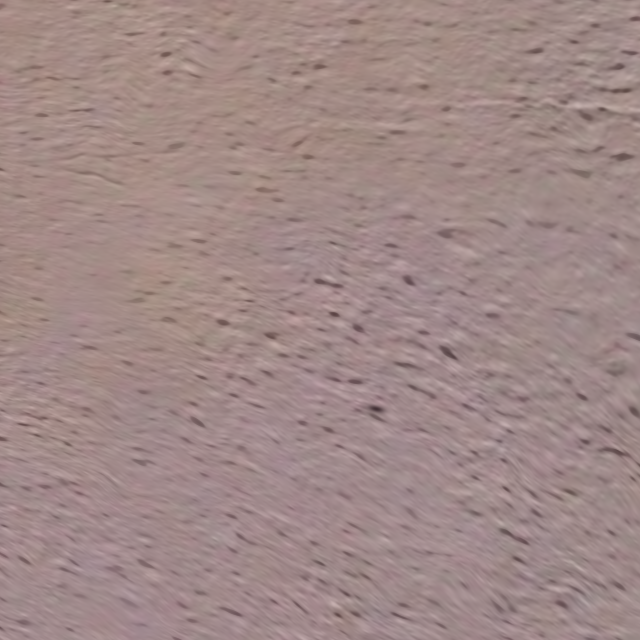
Write a three.js fragment shader that draws this texture.

```glsl
varying vec2 vUv;

const vec3 WARM_PLASTER = vec3(0.645, 0.548, 0.521);
const vec3 MAUVE_PLASTER = vec3(0.627, 0.537, 0.546);
const vec3 GREY_PLASTER = vec3(0.606, 0.537, 0.531);
const vec3 PIT_COLOR = vec3(0.22, 0.15, 0.17);

vec3 hash3(vec2 cell) {
  vec3 q = fract(cell.xyx * vec3(0.1031, 0.1030, 0.0973));
  q += dot(q, q.yxz + 33.33);
  return fract((q.xxy + q.yzz) * q.zyx);
}

// Cellular noise: one signed soft bump scattered in each cell
float bumps(vec2 p) {
  vec2 cell = floor(p);
  float sum = 0.0;
  for (int j = -1; j <= 1; j++) {
    for (int i = -1; i <= 1; i++) {
      vec2 id = cell + vec2(float(i), float(j));
      vec3 rnd = hash3(id);
      vec2 d = p - id - rnd.xy;
      sum += (rnd.z * 2.0 - 1.0) * exp(-6.0 * dot(d, d));
    }
  }
  return sum;
}

// Height difference towards the light, in cell space
float relief(vec2 p, vec2 lightStep) {
  return bumps(p) - bumps(p + lightStep);
}

// Trowel direction: level at the top, falling to the right lower down
vec2 trowelFlow(vec2 uv) {
  float slope = mix(0.56, 0.06, smoothstep(0.0, 1.0, uv.y));
  vec2 wander = vec2(bumps(uv * 9.0 + 3.7), bumps(uv * 11.0 + 21.3));
  return vec2(uv.x, uv.y + slope * (uv.x - 0.5)) + wander * vec2(0.010, 0.012);
}

// Bowed line with a lit upper edge and a shaded lower edge
float crease(vec2 uv, vec2 a, vec2 b, float bow, float width) {
  float t = (uv.x - a.x) / (b.x - a.x);
  float wobble = 0.006 * bumps(uv * vec2(28.0, 6.0) + a * 40.0);
  float line = mix(a.y, b.y, t) + bow * 4.0 * t * (1.0 - t) + wobble;
  float s = (uv.y - line) / width;
  float ends = smoothstep(0.0, 0.2, t) * (1.0 - smoothstep(0.8, 1.0, t));
  float broken = 0.7 + 0.8 * bumps(uv * vec2(24.0, 12.0) + 8.0);
  return (s + 0.25) * exp(-s * s) * ends * broken;
}

// Soft elongated spot
float spot(vec2 uv, vec2 center, vec2 radius, float slope) {
  vec2 d = uv - center;
  d.y += slope * d.x;
  d /= radius;
  return exp(-dot(d, d));
}

// Rougher and smoother areas of the wall
float roughness(vec2 uv) {
  float patches = 0.88 + 0.5 * bumps(uv * 4.0 + 5.1) + 0.35 * bumps(uv * 9.0 + 1.9);
  float center = 0.35 * spot(uv, vec2(0.62, 0.48), vec2(0.35, 0.16), 0.4);
  float topRight = 0.25 * spot(uv, vec2(0.8, 0.9), vec2(0.3, 0.12), 0.0);
  float smoothBand = 0.45 * spot(uv, vec2(0.75, 0.70), vec2(0.4, 0.07), 0.0);
  float smoothLeft = 0.3 * spot(uv, vec2(0.28, 0.65), vec2(0.18, 0.3), 0.0);
  return clamp(patches + center + topRight - smoothBand - smoothLeft, 0.35, 1.5);
}

// Broad tint: warm above, mauve below, greyer to the right
vec3 wallTint(vec2 uv) {
  float drift = 0.22 * bumps(uv * 3.0 + 2.4) + 0.18 * bumps(uv * 8.0 + 6.2);
  float warm = smoothstep(0.35, 0.8, uv.y - 0.16 * (uv.x - 0.5) + drift);
  vec3 tint = mix(MAUVE_PLASTER, WARM_PLASTER, warm);
  float grey = smoothstep(0.35, 1.1, uv.x + drift);
  tint = mix(tint, GREY_PLASTER, grey * 0.6);
  tint += vec3(0.014, -0.008, 0.006) * bumps(uv * vec2(26.0, 34.0) + 9.0);
  tint += vec3(0.004, 0.0, -0.016) * bumps(uv * 17.0 + 14.0);
  return tint;
}

void main() {
  vec2 uv = vUv;
  vec2 flow = trowelFlow(uv);

  // Layered plaster relief
  float coarse = relief(flow * vec2(30.0, 66.0), vec2(-0.16, 0.38));
  float medium = relief(flow * vec2(54.0, 104.0) + 17.0, vec2(-0.14, 0.38));
  float fine = relief(flow * vec2(92.0, 180.0) + 41.0, vec2(-0.1, 0.4));
  float shade = 0.072 * coarse + 0.062 * medium + 0.036 * fine;
  shade -= 0.10 * smoothstep(0.3, 0.9, -coarse - 0.4 * medium);
  shade *= roughness(uv);
  shade += 0.016 * bumps(flow * vec2(12.0, 22.0)) + 0.014 * bumps(uv * 5.0 + 7.0);

  // Trowel ridges and hairline cracks
  shade += 0.15 * crease(uv, vec2(0.56, 0.828), vec2(1.08, 0.815), 0.014, 0.006);
  shade += 0.08 * crease(uv, vec2(0.40, 0.795), vec2(0.70, 0.79), 0.008, 0.006);
  shade -= 0.12 * crease(uv, vec2(-0.05, 0.735), vec2(0.31, 0.762), 0.004, 0.004);
  shade -= 0.11 * crease(uv, vec2(0.08, 0.74), vec2(0.21, 0.705), 0.0, 0.004);
  shade += 0.09 * crease(uv, vec2(0.28, 0.47), vec2(0.60, 0.35), 0.010, 0.006);

  vec3 color = wallTint(uv) + shade * vec3(1.0, 1.0, 0.98);

  // Small deep pit with a lit lower lip
  color += 0.09 * spot(uv, vec2(0.612, 0.349), vec2(0.014, 0.005), 0.5);
  color = mix(color, PIT_COLOR, 0.9 * spot(uv, vec2(0.588, 0.361), vec2(0.013, 0.005), 0.2));

  gl_FragColor = vec4(clamp(color, 0.0, 1.0), 1.0);
}
```
